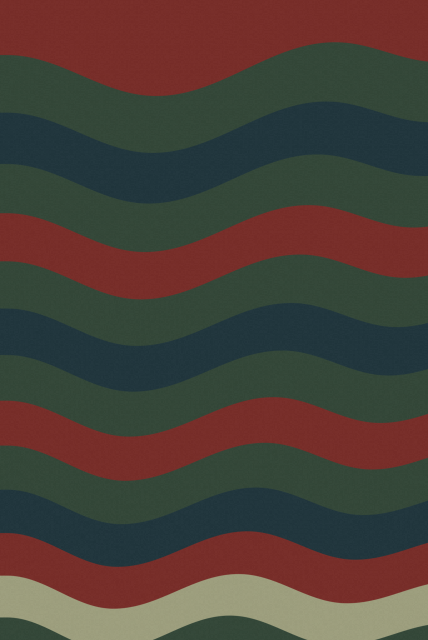
Reproduce this pattern procedurally as a WebGL 2 fragment shader.

```glsl
#version 300 es
precision highp float;
// Stacked wavy bands in green, red, navy and cream. Thirteen edges run from top
// to bottom; each is a chain of cosine eases between crests and troughs, whose
// positions shift left and tighten a little from one edge to the next.

uniform vec2 u_resolution;
out vec4 fragColor;

const vec3 GREEN = vec3(0.204, 0.280, 0.222);
const vec3 RED   = vec3(0.470, 0.180, 0.162);
const vec3 NAVY  = vec3(0.130, 0.212, 0.240);
const vec3 CREAM = vec3(0.615, 0.620, 0.492);

const int EDGES = 13;
const float PI = 3.14159265;

// Edge heights, down from the top, in canvas heights
const float TOP_EDGE = 0.1012;
const float SPACING = 0.0792;
const float SPACING_LOSS = 0.000603;  // bands get thinner downwards
const float TOP_LIFT = 0.0152;        // widens the first band below the top
const float LIFT_DECAY = 1.4;

// Crest and trough positions, in canvas widths: x = top edge, y = bottom edge
const float CREST_1 = 0.016;
const vec2 TROUGH_1 = vec2(0.365, 0.256);
const vec2 CREST_2  = vec2(0.783, 0.537);
const vec2 TROUGH_2 = vec2(1.025, 0.791);
const float LAST_HALF_WAVE = 0.254;

// Falls and rises between them, in canvas heights: x = top, y = bottom
const vec2 FALL_1 = vec2(0.0640, 0.0505);
const vec2 RISE_1 = vec2(0.0840, 0.0534);
const vec2 FALL_2 = vec2(0.0310, 0.0470);
const float RISE_2 = 0.035;

// Fine paper grain
const vec2 GRAIN_CELLS = vec2(342.0, 512.0);
const float GRAIN = 0.014;

float hash(vec2 p) {
  return fract(sin(dot(p, vec2(127.1, 311.7))) * 43758.5453);
}

float along(vec2 ends, float t) {
  return mix(ends.x, ends.y, t);
}

// Half a cosine wave from 0 at a to 1 at b, flat outside
float ease(float a, float b, float x) {
  return 0.5 - 0.5 * cos(PI * clamp((x - a) / (b - a), 0.0, 1.0));
}

// Depth of an edge below the top of the canvas at x
float edgeDepth(float i, float x) {
  float t = i / float(EDGES - 1);
  float trough1 = along(TROUGH_1, t);
  float crest2 = along(CREST_2, t);
  float trough2 = along(TROUGH_2, t);
  float depth = TOP_EDGE + i * (SPACING - SPACING_LOSS * i)
              - TOP_LIFT * exp(-LIFT_DECAY * i);
  depth += along(FALL_1, t) * ease(CREST_1, trough1, x);
  depth -= along(RISE_1, 1.0 - pow(1.0 - t, 1.5)) * ease(trough1, crest2, x);
  depth += along(FALL_2, t) * ease(crest2, trough2, x);
  depth -= RISE_2 * ease(trough2, trough2 + LAST_HALF_WAVE, x);
  return depth;
}

// Green on every odd band, red and navy alternating between them;
// red and cream break the order near the bottom
vec3 bandColour(int band) {
  if (band == 11) return RED;
  if (band == 12) return CREAM;
  if (band % 2 == 1) return GREEN;
  return band % 4 == 0 ? RED : NAVY;
}

void main() {
  vec2 uv = gl_FragCoord.xy / u_resolution;
  float depth = 1.0 - uv.y;
  float soft = 0.75 / u_resolution.y;

  // Paint each band over everything below its upper edge
  vec3 colour = bandColour(0);
  for (int i = 0; i < EDGES; i++) {
    float below = depth - edgeDepth(float(i), uv.x);
    colour = mix(colour, bandColour(i + 1), smoothstep(-soft, soft, below));
  }

  // Grain
  colour += GRAIN * (hash(floor(uv * GRAIN_CELLS)) - 0.5);
  fragColor = vec4(colour, 1.0);
}
```
